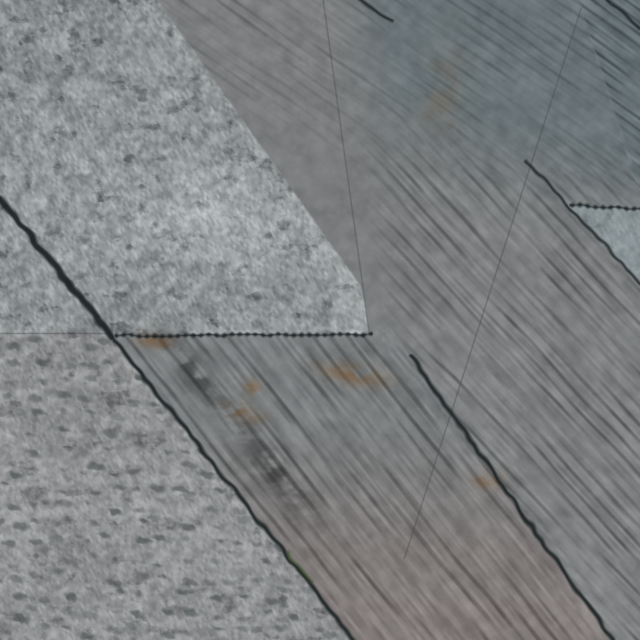
This texture is drawn by a Shadertoy shader. Its source:

```glsl
// Weathered stone paving: granular, pitted and grooved slabs split by dark
// joints, with rust, soot and moss. Half-plane masks lay out the slabs;
// value noise and repeated grooves give the grain.

float hash(vec2 c) {
    vec3 q = fract(c.xyx * .1031);
    q += dot(q, q.yzx + 33.33);
    return fract((q.x + q.y) * q.z);
}

float noise(vec2 p) {
    vec2 i = floor(p), f = fract(p);
    f *= f * (3. - 2. * f);
    return mix(mix(hash(i), hash(i + vec2(1, 0)), f.x),
               mix(hash(i + vec2(0, 1)), hash(i + 1.), f.x), f.y);
}

float fbm(vec2 p) {
    float sum = 0., amp = .53;
    for (int i = 0; i < 4; i++, amp *= .5) {
        sum += amp * noise(p);
        p = mat2(1.6, 1.2, -1.2, 1.6) * p + 7.3;
    }
    return sum;
}

// Coordinates along and across a direction
vec2 align(vec2 p, vec2 dir) {
    dir = normalize(dir);
    return vec2(dot(p, dir), dot(p, vec2(-dir.y, dir.x)));
}

float edge(float d, float soft) { return smoothstep(-soft, soft, d); }

// Signed distance in x from a leaning line through (x, y)
float side(vec2 p, float x, float y, float lean) { return p.x - x - lean * (y - p.y); }

// Segment from s.xy to s.zw
float joint(vec2 p, vec4 s, float width, float soft) {
    vec2 ab = s.zw - s.xy, ap = p - s.xy;
    float t = clamp(dot(ap, ab) / dot(ab, ab), 0., 1.);
    return 1. - edge(length(ap - ab * t) - width, soft);
}

// Soft oval: centre s.xy, radii s.zw
float stain(vec2 p, vec4 s, vec2 dir) {
    vec2 q = align(p - s.xy, dir) / s.zw;
    return exp(-dot(q, q));
}

// Grey with a cool (positive) or warm tint
vec3 stone(float light, float cool) { return light + cool * vec3(-1, .2, .6); }

float granite(vec2 p) {
    float fine = noise(align(p, vec2(.5, -.9)) * vec2(150, 260));
    float flecks = smoothstep(.6, .8, fbm(p * vec2(45, 65)));
    return .13 * fine + .24 * fbm(p * 75.) + .12 * fbm(p * 9.) - .245 - .13 * flecks;
}

// Scattered short pits
float pits(vec2 p, vec2 cell, float soft) {
    float mask = 0., rag = .005 * noise(p * 130.) - .0025;
    for (int k = 0; k < 9; k++) {
        vec2 c = floor(p / cell) + vec2(k % 3 - 1, k / 3 - 1);
        vec2 jitter = .15 + .7 * vec2(hash(c), hash(c + 41.7));
        vec2 q = align(p - (c + jitter) * cell, vec2(1, -.25)) + rag;
        float d = length(q * vec2(1, 2.1)) - mix(.005, .0125, hash(c + 17.3));
        mask = max(mask, (1. - edge(d, soft)) * mix(.4, 1., hash(c + 5.1)));
    }
    return mask;
}

// Parallel saw grooves over streaky grain
float grooves(vec2 p, vec2 dir, float gap, float depth) {
    vec2 q = align(p, dir);
    float u = q.y / gap + .35 * noise(q * vec2(9, 25));
    float line = 1. - smoothstep(.05, .24, abs(fract(u) - .5));
    line *= smoothstep(.2, .75, noise(q * vec2(10, 45)));
    return depth * (.9 * noise(q * vec2(22, 210)) - .3 - line) + .1 * fbm(p * 60.) - .05;
}

void mainImage(out vec4 fragColor, in vec2 fragCoord) {
    vec2 p = fragCoord / iResolution.xy, slope = vec2(.62, -.78);
    float px = 1.2 / iResolution.y;

    // Slab masks
    float fromF = side(p, .505, 1., .138);
    float rightA = edge(side(p, 0., .69, .8), px);
    float rightC = edge(side(p, .642, .443, .711), .003);
    float rightD = edge(side(p, .823, .749, .92), px);
    float rightG = edge(side(p, .908, .987, .321), .004);
    float above = edge(p.y - .478, mix(px, .025, smoothstep(.57, .6, p.x)));
    float aboveE = edge(p.y - .681 + .083 * (p.x - .892), px);

    // Slab surfaces
    float grain = granite(p);
    vec3 rough = stone(.56, .015) + grain + .06 * stain(p, vec4(.4, .63, .33, .14), vec2(1, 0));
    vec3 pitted = stone(.567, .006) + .8 * grain;
    pitted = mix(pitted, stone(.31, .02), .72 * pits(p, vec2(.039, .028), .004 + px));
    vec3 strip = stone(.472, mix(-.02, .013, smoothstep(.05, .4, p.y))) + grooves(p, slope, .021, .11);
    float high = smoothstep(.68, .9, p.y + .25 * (p.x - .6));
    float calm = smoothstep(0., .12, fromF);
    vec3 middle = stone(mix(.483, .44, high * calm), mix(.007, .033, high * calm));
    middle += mix(grooves(p, vec2(.68, -.73), .018, .11 * calm), grooves(p, vec2(.82, -.57), .016, .05), high);
    vec3 ribbed = stone(.515, .01) + grooves(p, slope, .018, .12);
    vec3 shaded = stone(.42, .035) + grooves(p, vec2(.8, -.6), .015, .11);
    vec3 col = mix(pitted, strip, rightA);
    col = mix(col, rough, above);
    col = mix(col, middle, max(above * edge(fromF, .003), rightC));
    col = mix(col, ribbed, rightG * rightC);
    col = mix(col, mix(rough, shaded, rightD), rightG * aboveE);
    col = mix(col, stone(.56, .03) + .5 * grain, rightD * (1. - aboveE));

    // Soot and rust
    float patchy = smoothstep(.2, .65, fbm(p * vec2(35, 50)));
    float soot = stain(p, vec4(.43, .26, .1, .025), slope) + stain(p, vec4(.3, .42, .08, .02), slope);
    col *= 1. - .38 * soot * patchy * rightA;
    vec4 spots[] = vec4[](vec4(.378, .355, .03, .014), vec4(.39, .395, .02, .012), vec4(.55, .415, .05, .015),
        vec4(.245, .466, .03, .01), vec4(.762, .251, .02, .014), vec4(.69, .85, .03, .08));
    float rust = 0., hair = 0., gap = 0.;
    for (int i = 0; i < 6; i++) rust += (i < 5 ? .6 : .2) * stain(p, spots[i], vec2(1, -.15));
    col = mix(col, vec3(.47, .32, .17), min(rust, 1.) * patchy);

    // Hairlines, then deep ragged joints
    vec4 lines[] = vec4[](vec4(.505, 1, .577, .479), vec4(.908, .987, .632, .128), vec4(0, .479, .17, .479),
        vec4(0, .69, .175, .473), vec4(.175, .473, .553, 0), vec4(.642, .443, .957, 0), vec4(.823, .749, 1, .557),
        vec4(.56, 1, .612, .967), vec4(.948, 1, 1, .957), vec4(.182, .476, .579, .477), vec4(.892, .681, 1, .672));
    vec2 w = p + .004 * noise(p * 55.) - .002;
    float beads = .0018 + .0012 * cos(p.x * 520.);
    for (int i = 0; i < 11; i++) {
        float width = i == 3 ? .0048 : i < 6 ? .003 : i < 9 ? .002 : beads;
        if (i < 3) hair = max(hair, joint(p, lines[i], .0009, px));
        else gap = max(gap, joint(w, lines[i], width, .0013 + px));
    }
    col = mix(col, stone(.28, .01), .5 * hair);
    col = mix(col, stone(.12, .02), .9 * gap);

    // Moss
    float moss = joint(w, vec4(.45, .136, .485, .09), .003, .003);
    col = mix(col, vec3(.2, .3, .13), .5 * moss);
    fragColor = vec4(clamp(col, 0., 1.), 1);
}
```
